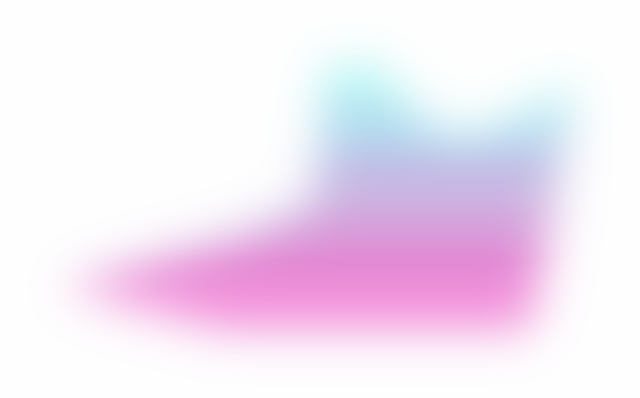
This background is drawn by a WebGL 1 fragment shader. Its source:

```glsl
precision highp float;
// A soft blurred silhouette on white, shaded from pink at the base to aqua at the peaks.
uniform vec2 u_resolution;

#define BLUR vec2(0.0365, 0.0587)  // Gaussian sigma as a fraction of the canvas
#define SAMPLES 41
#define REACH 3.0                  // blur radius in sigmas
#define PAPER vec3(0.997, 0.997, 0.998)
#define PINK vec3(0.945, 0.55, 0.85)
#define ORCHID vec3(0.885, 0.54, 0.83)
#define LILAC vec3(0.80, 0.70, 0.88)
#define PERIWINKLE vec3(0.75, 0.75, 0.90)
#define SKY vec3(0.70, 0.86, 0.935)
#define AQUA vec3(0.69, 0.95, 0.95)

float ramp(float a, float b, float x) {
  return clamp((x - a) / (b - a), 0.0, 1.0);
}

// Upper outline: low wing, tall tower, notch and right-hand peak.
float upperEdge(float x) {
  float h = mix(0.277, 0.417, ramp(0.098, 0.390, x));
  h = mix(h, 0.497, ramp(0.390, 0.492, x));
  h = mix(h, 0.836, ramp(0.492, 0.508, x));
  h = mix(h, 0.828, ramp(0.508, 0.592, x));
  h = mix(h, 0.696, ramp(0.592, 0.664, x));
  h = mix(h, 0.658, ramp(0.664, 0.729, x));
  h = mix(h, 0.706, ramp(0.729, 0.807, x));
  return mix(h, 0.790, ramp(0.807, 0.898, x));
}

// Lower outline: tapered tip, flat base and leaning right side.
float lowerEdge(float x) {
  float h = mix(0.277, 0.174, ramp(0.098, 0.352, x));
  return mix(h, 0.790, ramp(0.829, 0.898, x));
}

// Approximate cumulative normal distribution.
float normalCdf(float z) {
  z = clamp(z, -5.0, 5.0);
  return 1.0 / (1.0 + exp(-z * (1.5976 + 0.07056 * z * z)));
}

// Blur columns analytically in y and by weighted samples in x.
float blurredShape(vec2 p) {
  float sum = 0.0;
  float total = 0.0;
  for (int i = 0; i < SAMPLES; i++) {
    float t = REACH * (2.0 * float(i) / float(SAMPLES - 1) - 1.0);
    float weight = exp(-0.5 * t * t);
    float x = p.x + t * BLUR.x;
    float above = normalCdf((upperEdge(x) - p.y) / BLUR.y);
    float below = normalCdf((lowerEdge(x) - p.y) / BLUR.y);
    sum += weight * (above - below);
    total += weight;
  }
  return clamp(sum / total, 0.0, 1.0);
}

vec3 verticalGradient(float y) {
  vec3 color = mix(PINK, ORCHID, ramp(0.24, 0.345, y));
  color = mix(color, LILAC, ramp(0.345, 0.50, y));
  color = mix(color, PERIWINKLE, ramp(0.50, 0.58, y));
  color = mix(color, SKY, ramp(0.58, 0.68, y));
  return mix(color, AQUA, ramp(0.68, 0.80, y));
}

void main() {
  vec2 uv = gl_FragCoord.xy / u_resolution;
  vec3 color = mix(PAPER, verticalGradient(uv.y), blurredShape(uv));
  gl_FragColor = vec4(color, 1.0);
}
```
